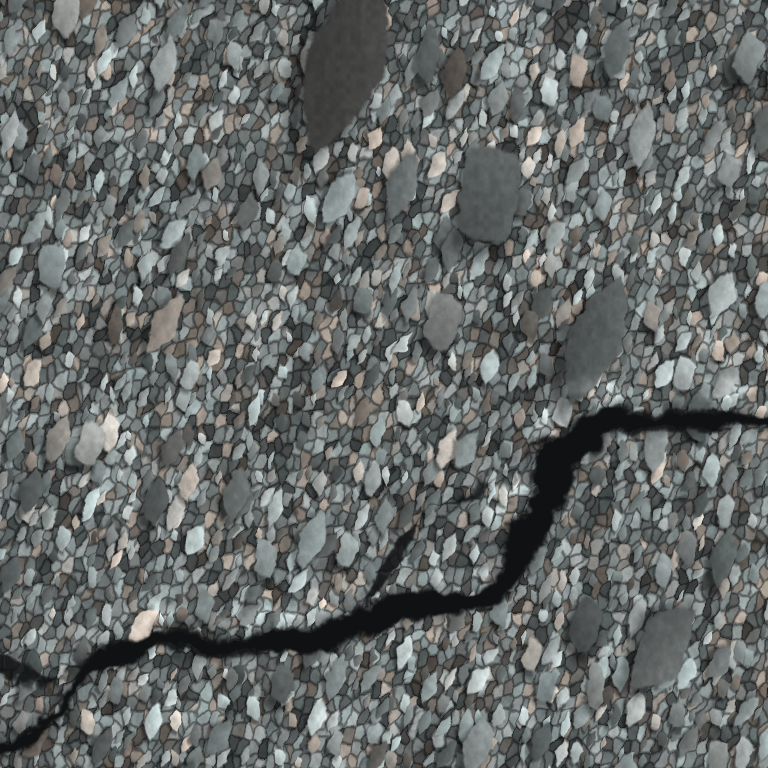
Give the GLSL for this texture, as a WebGL 1 fragment shader.

```glsl
precision highp float;
uniform vec2 u_resolution;

float hash(vec2 p) {
  return fract(sin(dot(p, vec2(127.1, 311.7))) * 43758.5453);
}

vec2 hash2(vec2 p) {
  return vec2(hash(p), hash(p + 37.3));
}

float noise(vec2 p) {
  vec2 cell = floor(p), f = fract(p);
  f = f * f * (3.0 - 2.0 * f);
  return mix(mix(hash(cell), hash(cell + vec2(1.0, 0.0)), f.x),
             mix(hash(cell + vec2(0.0, 1.0)), hash(cell + 1.0), f.x), f.y);
}

float fbm(vec2 p) {
  float sum = 0.0, amplitude = 0.5;
  for (int i = 0; i < 4; i++) {
    sum += amplitude * noise(p);
    p = p * 2.03 + 11.7;
    amplitude *= 0.5;
  }
  return sum / 0.9375;
}

// Mostly cool grey mineral, now and then a warm one
vec3 mineral(float tone, float kind) {
  vec3 cool = mix(vec3(0.94, 1.02, 1.02), vec3(0.99, 1.01, 1.0), kind);
  vec3 warm = vec3(1.07, 1.0, 0.93);
  return tone * mix(cool, warm, smoothstep(0.65, 1.0, kind));
}

// Packed fine grains with dark gaps
vec3 fineGrains(vec2 p, float scale) {
  p *= scale;
  vec2 home = floor(p), nearestId = home;
  float nearest = 9.0, second = 9.0;
  for (int y = -1; y <= 1; y++) {
    for (int x = -1; x <= 1; x++) {
      vec2 id = home + vec2(float(x), float(y));
      float d = length(p - id - 0.1 - 0.8 * hash2(id));
      if (d < nearest) {
        second = nearest;
        nearest = d;
        nearestId = id;
      } else {
        second = min(second, d);
      }
    }
  }
  float gap = smoothstep(0.0, 0.35, second - nearest);
  float tone = 0.23 + 0.42 * hash(nearestId + 5.1);
  return mineral(tone, hash(nearestId + 9.4)) * mix(0.6, 1.05, gap);
}

float stoneDistance(vec2 q) {
  return mix(length(q), abs(q.x) + abs(q.y), 0.5);
}

// Scattered angular stones, lit from the upper right
vec3 addStones(vec3 ground, vec2 p, float scale, float density, vec2 tones, float blur) {
  vec2 home = floor(p * scale);
  for (int y = -1; y <= 1; y++) {
    for (int x = -1; x <= 1; x++) {
      vec2 id = home + vec2(float(x), float(y));
      vec2 seed = id + scale;
      float present = step(hash(seed + 2.7), density);
      float radius = mix(0.3, 0.6, hash(seed + 4.2));
      float angle = 1.6 * (hash(seed + 6.6) - 0.5);
      vec2 q = (p * scale - id - 0.2 - 0.6 * hash2(seed)) / radius;
      q = mat2(cos(angle), sin(angle), -sin(angle), cos(angle)) * q;
      q.x *= mix(1.1, 1.8, hash(seed + 8.1));
      float d = stoneDistance(q);
      float shadow = smoothstep(1.35, 0.85, stoneDistance(q + vec2(0.25, 0.15)));
      float cover = present * smoothstep(1.0 + blur, 1.0 - blur, d);
      float tone = mix(tones.x, tones.y, hash(seed + 12.5));
      float light = 1.0 + 0.13 * clamp(q.x + 0.5 * q.y, -1.0, 1.0);
      ground *= 1.0 - 0.4 * present * shadow;
      ground = mix(ground, mineral(tone, hash(seed + 15.8)) * light, cover);
    }
  }
  return ground;
}

float crackHeight(float x) {
  return 0.02 + 0.145 * smoothstep(0.0, 0.2, x)
       + 0.05 * smoothstep(0.35, 0.58, x) + 0.24 * smoothstep(0.6, 0.8, x);
}

// Height above a crack, corrected for its slope
float crackOffset(vec2 p, float lift) {
  float slope = (crackHeight(p.x + 0.01) - crackHeight(p.x - 0.01)) / 0.02;
  return (p.y - crackHeight(p.x) - lift) / sqrt(1.0 + slope * slope);
}

void main() {
  vec2 uv = gl_FragCoord.xy / u_resolution;
  vec2 rough = vec2(fbm(uv * 70.0), fbm(uv * 70.0 + 31.0)) - 0.5;
  vec2 bent = uv + 0.009 * rough;

  // Grains stand upright and lean to the right
  vec2 grainSpace = vec2(bent.x - 0.22 * bent.y, 0.66 * bent.y);
  vec3 color = fineGrains(grainSpace, 82.0);
  color = addStones(color, grainSpace, 58.0, 0.5, vec2(0.3, 0.78), 0.2);
  color = addStones(color, grainSpace, 34.0, 0.36, vec2(0.34, 0.78), 0.13);
  color = addStones(color, grainSpace, 19.0, 0.13, vec2(0.3, 0.68), 0.09);
  color = addStones(color, grainSpace, 7.0, 0.09, vec2(0.24, 0.48), 0.05);

  // Weathering and surface grit
  color *= 0.86 + 0.3 * fbm(uv * 9.0);
  color *= 0.86 + 0.28 * fbm(uv * vec2(150.0, 110.0));

  // Main crack, with broken side branches
  vec2 torn = uv + 0.05 * (vec2(fbm(uv * 17.0), fbm(uv * 17.0 + 8.0)) - 0.5) + 0.012 * rough;
  float arch = smoothstep(0.44, 0.58, uv.x) * (1.0 - smoothstep(0.62, 0.76, uv.x));
  float lift = 0.13 * arch + 0.12 * (1.0 - smoothstep(0.0, 0.14, uv.x));
  float above = crackOffset(torn, 0.0);
  float width = 0.005 + 0.014 * noise(uv * 13.0 + 3.0);
  float branch = abs(crackOffset(torn, lift));
  float branchWidth = 0.015 * smoothstep(0.3, 0.75, noise(uv * 18.0 + 6.0));
  float crack = smoothstep(width + 0.005, width - 0.004, abs(above));
  float split = smoothstep(branchWidth + 0.004, branchWidth - 0.005, branch);
  float rim = smoothstep(0.03, 0.012, abs(above - width - 0.012)) * smoothstep(0.5, 0.75, noise(uv * 28.0));
  color *= 1.0 + 0.3 * rim;
  color *= 1.0 - 0.3 * smoothstep(0.035, 0.005, abs(above));
  color = mix(color, vec3(0.06, 0.065, 0.07), max(crack, 0.85 * split));

  gl_FragColor = vec4(clamp(color, 0.0, 1.0), 1.0);
}
```
